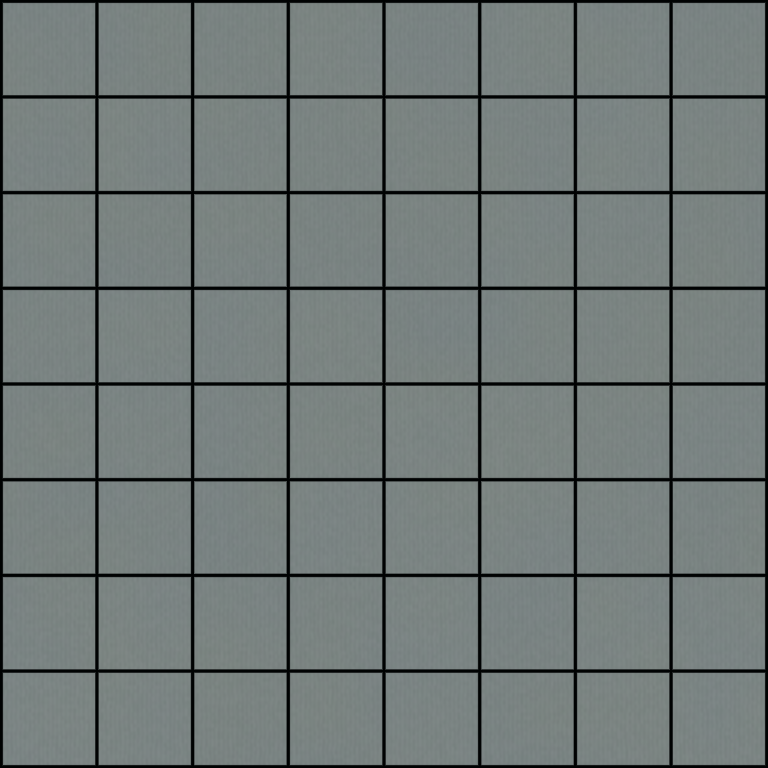
Write a Shadertoy shader that draws this pattern.

```glsl
// Eight by eight grid of grey-green cloth squares divided by thin black lines.

float hash(vec2 p) {
    return fract(sin(dot(p, vec2(127.1, 311.7))) * 43758.5453);
}

float valueNoise(vec2 p) {
    vec2 cell = floor(p);
    vec2 f = fract(p);
    f = f * f * (3.0 - 2.0 * f);
    return mix(mix(hash(cell), hash(cell + vec2(1.0, 0.0)), f.x),
               mix(hash(cell + vec2(0.0, 1.0)), hash(cell + 1.0), f.x), f.y);
}

// Fine upright threads, broken up by small flecks; centred on zero
float weave(vec2 uv) {
    float thread = sin(6.2832 * 170.0 * uv.x + 2.0 * valueNoise(uv * vec2(60.0, 90.0)));
    float fleck = valueNoise(uv * vec2(256.0, 200.0)) - 0.5;
    return 0.006 * thread + 0.018 * fleck;
}

void mainImage(out vec4 fragColor, in vec2 fragCoord) {
    vec2 uv = fragCoord / iResolution.xy;

    // Grid centred on the canvas, with a slim outer border
    float pitch = 0.1246;
    vec2 grid = (uv - 0.5) / pitch;
    vec2 tile = floor(grid);
    vec2 toLine = abs(grid - round(grid)) * pitch;

    // Cloth with faint tile-to-tile and cloudy variation
    vec3 cloth = vec3(0.480, 0.516, 0.510);
    cloth += 0.006 * (hash(tile) - 0.5);
    cloth += vec3(0.003, 0.002, -0.004) * (valueNoise(uv * 14.0) - 0.5) * 2.0;
    cloth += weave(uv);
    cloth += vec3(0.008, -0.003, 0.006) * (valueNoise(uv * 150.0 + 37.0) - 0.5);

    // Black dividing lines with soft edges
    float soft = max(0.0011, 0.6 / min(iResolution.x, iResolution.y));
    float line = 1.0 - smoothstep(0.0022 - soft, 0.0022 + soft, min(toLine.x, toLine.y));

    fragColor = vec4(mix(cloth, vec3(0.0, 0.006, 0.008), line), 1.0);
}
```
